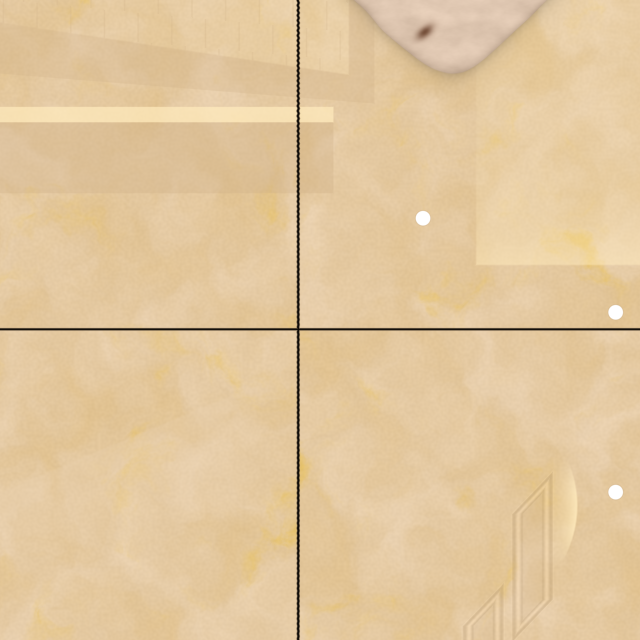
Give the GLSL for this texture, as a Shadertoy shader.

```glsl
// Polished cream marble: four large tiles parted by thin dark joints.
// Warped gradient noise, reseeded per tile, makes clouds and ochre flecks;
// soft-edged shapes add room reflections, round lamps and a pale stone.

const vec3 CREAM = vec3(0.89, 0.78, 0.615);
const vec3 PALE = vec3(0.917, 0.82, 0.69);
const vec3 SAND = vec3(0.88, 0.757, 0.555);
const vec3 OCHRE = vec3(0.90, 0.75, 0.37);
const vec3 GLOW = vec3(1.0, 0.92, 0.74);
const vec3 SHADE = vec3(0.81, 0.69, 0.53);
const vec3 STONE = vec3(0.88, 0.785, 0.70);
const vec3 JOINT = vec3(0.06, 0.045, 0.03);
const vec2 CROSSING = vec2(0.466, 0.4855);

vec2 hashGradient(vec2 cell) {
    vec2 q = fract(cell * vec2(0.1031, 0.1137));
    q += dot(q, q.yx + 33.33);
    float angle = 6.2832 * fract((q.x + q.y) * q.x * 7.31);
    return vec2(cos(angle), sin(angle));
}

float gradientNoise(vec2 p) {
    vec2 i = floor(p), f = fract(p), e = vec2(0.0, 1.0);
    vec2 u = f * f * f * (f * (f * 6.0 - 15.0) + 10.0);
    float a = dot(hashGradient(i), f);
    float b = dot(hashGradient(i + e.yx), f - e.yx);
    float c = dot(hashGradient(i + e.xy), f - e.xy);
    float d = dot(hashGradient(i + 1.0), f - 1.0);
    return mix(mix(a, b, u.x), mix(c, d, u.x), u.y);
}

float fbm(vec2 p) {
    float sum = 0.0, amplitude = 0.6;
    for (int i = 0; i < 5; i++) {
        sum += amplitude * gradientNoise(p);
        p = mat2(1.6, 1.2, -1.2, 1.6) * p + 7.3;
        amplitude *= 0.52;
    }
    return sum;
}

// Coverage of the region where distance d is negative.
float fill(float d, float soft) { return 1.0 - smoothstep(-soft, soft, d); }

float box(vec2 p, vec2 low, vec2 high) {
    vec2 d = max(low - p, p - high);
    return max(d.x, d.y);
}

float smoothMax(float a, float b, float k) {
    float h = max(k - abs(a - b), 0.0) / k;
    return max(a, b) + 0.25 * h * h * k;
}

vec3 marble(vec2 p, vec2 seed) {
    vec2 q = p * 7.0 + seed;
    vec2 warp = vec2(fbm(q), fbm(q + 19.7));
    float cloud = fbm(q + 0.8 * warp);
    float patches = fbm(q * 0.8 + 0.9 * warp + 41.0);
    float flecks = fbm(q * 3.0 + 1.2 * warp + 63.0);
    vec3 color = mix(CREAM, PALE, smoothstep(-0.15, 0.45, cloud));
    color = mix(color, SAND, 0.8 * smoothstep(-0.05, 0.45, -cloud));
    float ochre = smoothstep(0.05, 0.45, patches) * smoothstep(-0.3, 0.4, flecks);
    color = mix(color, OCHRE, 0.85 * ochre);
    return color + 0.018 * flecks + 0.02 * gradientNoise(p * 190.0);
}

vec3 reflections(vec3 color, vec2 p, float aa) {
    // Wall seen at a slant, with faint upright courses
    float wall = fill(max(0.885 - 0.08 * p.x - p.y, p.x - 0.585), aa);
    float lit = wall * fill(max(0.965 - 0.15 * p.x - p.y, p.x - 0.545), 0.002);
    float course = abs(fract(p.x * 19.0 + 0.4 * floor(p.y * 22.0 + p.x * 2.0)) - 0.5) / 19.0;
    color = mix(color, SHADE, 0.28 * (wall - lit));
    color = mix(color, GLOW, 0.35 * lit * p.x);
    color = mix(color, SHADE, 0.25 * lit * fill(course - 0.001, 0.0015));
    // Bright ledge over a dim band, and a window pane
    color = mix(color, SHADE, 0.36 * fill(box(p, vec2(-1.0, 0.698), vec2(0.521, 0.809)), aa));
    color = mix(color, GLOW, 0.72 * fill(box(p, vec2(-1.0, 0.809), vec2(0.521, 0.833)), aa));
    float pane = fill(box(p, vec2(0.744, 0.586), vec2(2.0)), 0.002);
    color = mix(color, GLOW, pane * (0.12 + 0.4 * exp(-16.0 * max(p.y - 0.586, 0.0))));
    // Slanted light edge and a curved gleam
    float beam = 0.23 + 0.42 * p.x - p.y;
    color = mix(color, PALE, 0.3 * fill(-beam, 0.003) * exp(-12.0 * max(beam, 0.0)) * fill(p.x - 0.4, 0.06));
    float bend = 0.902 - 3.0 * pow(p.y - 0.21, 2.0) - p.x;
    float gleam = fill(-bend, 0.002) * exp(-50.0 * max(bend, 0.0));
    color = mix(color, GLOW, 0.9 * gleam * fill(abs(p.y - 0.2) - 0.055, 0.035));
    // Skewed panels with nested mouldings
    for (int i = 0; i < 2; i++) {
        vec2 q = p - vec2(0.832, 0.13) + float(i) * vec2(0.077, 0.175);
        q.y -= q.x * 1.05;
        float d = box(q, vec2(-0.032, -0.1), vec2(0.032, 0.1));
        color = mix(color, SHADE, 0.18 * fill(d, aa));
        float ridge = sin(d * 480.0) * fill(abs(d + 0.008) - 0.009, 0.002);
        color += 0.045 * ridge;
    }
    return color;
}

void mainImage(out vec4 fragColor, in vec2 fragCoord) {
    vec2 p = fragCoord / iResolution.xy;
    float aa = 0.8 / min(iResolution.x, iResolution.y);
    vec3 color = marble(p, 23.0 * step(CROSSING, p) * vec2(1.0, 1.7));
    color = reflections(color, p, aa);

    // Joints: the upright one has a finely twisted edge, looser at the top
    float twist = mix(0.0003, 0.0006, smoothstep(0.5, 0.9, p.y)) * sin(p.y * 800.0);
    vec2 gap = abs(p - CROSSING + vec2(twist, 0.0)) - vec2(0.0019, 0.0016);
    float seam = min(gap.x, gap.y);
    color = mix(color, SHADE, 0.4 * fill(seam - 0.001, 0.0015));
    color = mix(color, JOINT, fill(seam, 1.2 * aa));

    // Lamps along a stepped path
    for (int i = 0; i < 3; i++) {
        float k = float(i);
        vec2 center = vec2(0.661 + 0.301 * min(k, 1.0), 0.659 - 0.147 * k - 0.067 * k * (k - 1.0));
        float d = length(p - center) - 0.0115;
        color = mix(color, SHADE, 0.6 * fill(d - 0.001, aa));
        color = mix(color, vec3(1.0), fill(d, aa));
    }

    // Pale stone with a rounded lower edge, soft shadow and a dark knot
    float rim = smoothMax(smoothMax(1.553 - p.x, 0.885, 0.04), 0.9 + 0.95 * (p.x - 0.752), 0.04);
    float d = 0.75 * (rim - p.y) + 0.006 * gradientNoise(p * 16.0);
    color *= 1.0 - 0.16 * exp(-110.0 * max(d, 0.0));
    vec3 stone = STONE + 0.1 * fbm(p * vec2(18.0, 30.0)) - 0.13 * exp(150.0 * min(d, 0.0));
    vec2 knot = mat2(0.77, -0.64, 0.64, 0.77) * (p - vec2(0.664, 0.95));
    stone -= vec3(0.4, 0.45, 0.45) * exp(-dot(knot * knot, vec2(4500.0, 16000.0)));
    color = mix(color, stone, fill(d, aa));
    fragColor = vec4(color, 1.0);
}
```
